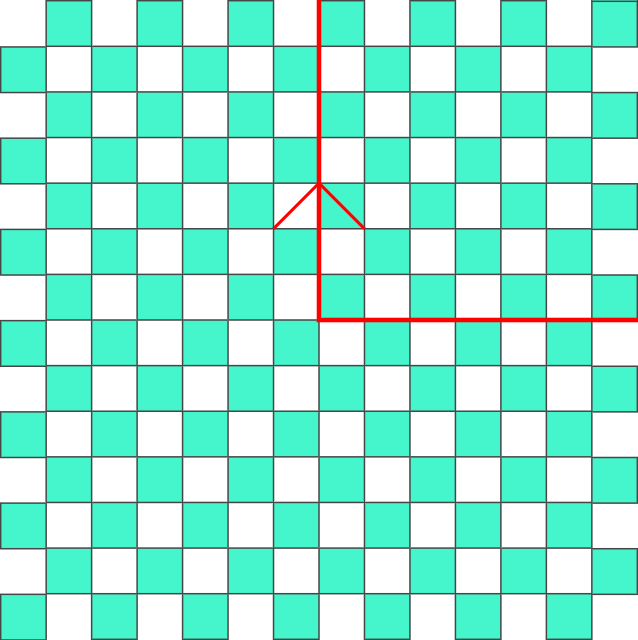
Reproduce this pattern procedurally as a Shadertoy shader.

```glsl
// A 14 by 14 checkerboard of outlined mint tiles on white, with a red
// L-shaped axis from the centre and a chevron arrowhead on its upright arm.
// Tiles come from floor/fract of a grid; red strokes are box distances.

const float TILES = 14.0;
const vec3 WHITE = vec3(1.0);
const vec3 MINT = vec3(0.27, 0.96, 0.80);
const vec3 OUTLINE = vec3(0.27, 0.28, 0.28);
const vec3 RED = vec3(1.0, 0.0, 0.0);

float boxDistance(vec2 p, vec2 halfSize) {
    vec2 d = abs(p) - halfSize;
    return length(max(d, 0.0)) + min(max(d.x, d.y), 0.0);
}

// Antialiased coverage of a distance, over one pixel
float coverage(float d, float pixel) {
    return clamp(0.5 - d / pixel, 0.0, 1.0);
}

vec3 checkerboard(vec2 p, float pixel) {
    // The outermost columns sit slightly lower than the rest
    float column = clamp(floor(p.x), 0.0, TILES - 1.0);
    if (column < 0.5 || column > TILES - 1.5) p.y += 0.014;

    vec2 cell = clamp(floor(p), 0.0, TILES - 1.0);
    bool minted = mod(cell.x + cell.y, 2.0) < 0.5;
    vec3 color = minted ? MINT : WHITE;

    // White tiles have no outline along the canvas border
    vec2 nearest = floor(p + 0.5);
    vec2 edge = abs(p - nearest);
    if (!minted) {
        if (nearest.x < 0.5 || nearest.x > TILES - 0.5) edge.x = 1.0;
        if (nearest.y < 0.5 || nearest.y > TILES - 0.5) edge.y = 1.0;
    }
    float line = min(edge.x, edge.y) - 0.0165;
    return mix(color, OUTLINE, coverage(line, pixel));
}

float redStrokes(vec2 p) {
    // Upright and level arms, running past the canvas edge
    float upright = boxDistance(p - vec2(7.0, 11.0), vec2(0.05, 4.05));
    float level = boxDistance(p - vec2(11.0, 7.0), vec2(4.05, 0.05));

    // Mirrored chevron strokes, in axes along and across the diagonal
    vec2 q = vec2(abs(p.x - 7.0), p.y - 10.0);
    vec2 diagonal = vec2(q.x - q.y, q.x + q.y) * 0.70711;
    float chevron = boxDistance(diagonal - vec2(0.70711, 0.0), vec2(0.70711, 0.034));
    return min(min(upright, level), chevron);
}

void mainImage(out vec4 fragColor, in vec2 fragCoord) {
    // Grid units, inset so that border outlines stay in view
    vec2 p = fragCoord / iResolution.xy * (TILES + 0.03) - 0.015;
    float pixel = TILES / iResolution.y;

    vec3 color = checkerboard(p, pixel);
    color = mix(color, RED, coverage(redStrokes(p), pixel));
    fragColor = vec4(color, 1.0);
}
```
